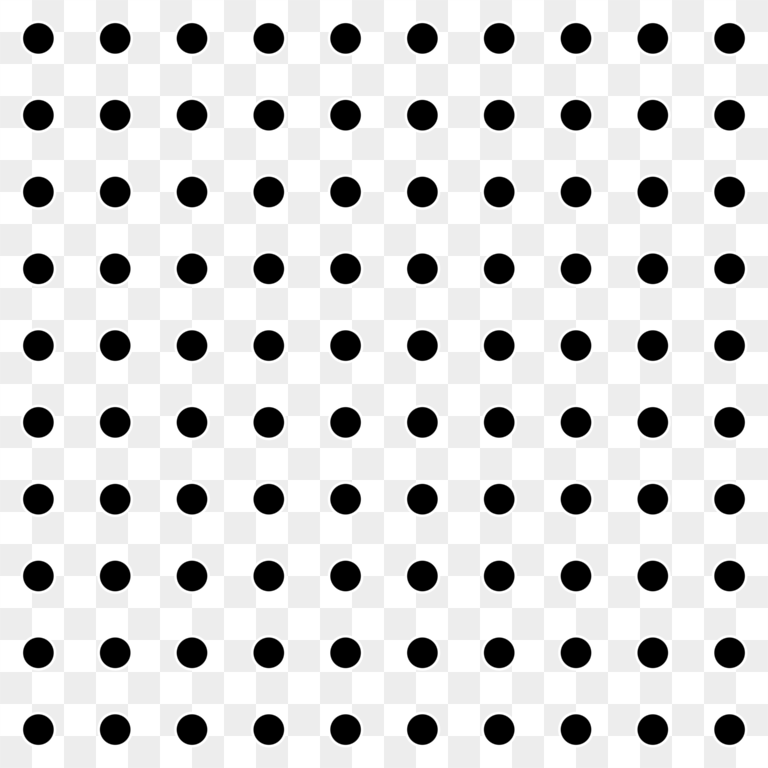
A three.js fragment shader for this pattern:

```glsl
varying vec2 vUv;

const float DOTS = 10.0;          // dots across and up
const float CHECKS = 24.0;        // checker cells across and up, even so it tiles
const float DOT_RADIUS = 0.0199;
const float HALO_RADIUS = 0.0232;
const float DOT_SOFTNESS = 0.0012;
const float HALO_SOFTNESS = 0.0012;
const float CHECK_SOFTNESS = 0.0007;

const vec3 WHITE = vec3(1.0);
const vec3 GREY = vec3(0.929);
const vec3 BLACK = vec3(0.0);

// Coverage of a disc at the given distance from its centre
float disc(float dist, float radius, float softness) {
  return 1.0 - smoothstep(radius - softness, radius + softness, dist);
}

// 1 on cells whose column and row have equal parity, 0 on the others
float checker(vec2 uv) {
  vec2 wave = 0.5 - abs(mod(uv * CHECKS + 0.5, 2.0) - 1.0);
  vec2 side = clamp(wave / (CHECKS * CHECK_SOFTNESS), -1.0, 1.0);
  return 0.5 + 0.5 * side.x * side.y;
}

// Distance to the centre of the nearest dot, in canvas units
float dotDistance(vec2 uv) {
  return length(fract(uv * DOTS) - 0.5) / DOTS;
}

void main() {
  float dist = dotDistance(vUv);

  // Checkered ground
  vec3 color = mix(WHITE, GREY, checker(vUv));

  // Dots with a thin pale rim
  color = mix(color, WHITE, disc(dist, HALO_RADIUS, HALO_SOFTNESS));
  color = mix(color, BLACK, disc(dist, DOT_RADIUS, DOT_SOFTNESS));

  gl_FragColor = vec4(color, 1.0);
}
```
